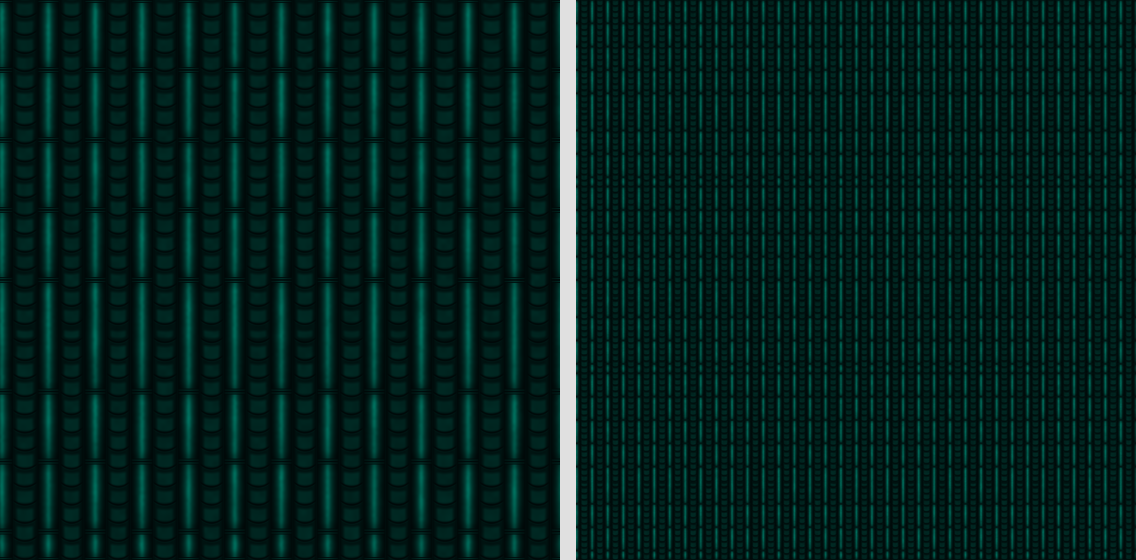
Left, the tile; right, the same tile 3 across and 3 down.
Write a Shadertoy shader that draws this pattern.

```glsl
// Dark teal tiled roof: glossy ringed tubes between columns of overlapping scales.

const float COLUMNS = 12.0;        // tube and scale columns across
const float SCALE_ROWS = 31.0;     // scales down each column
const float SHORT_ROW = 18.0;      // row with a squeezed scale
const int JOINTS = 8;              // ring joints down each tube
const float JOINT_SHIFT = 0.0742;  // extra drop of the lower joints
const float TUBE_OFFSET = 0.035;   // in column pitches
const float TUBE_HALF = 0.21;
const float SCALE_HALF = 0.23;
const float GAP_SHADE = 0.035;
const float JITTER = 0.03;
const vec3 TINT = vec3(0.0, 1.0, 0.83);
const vec3 AMBIENT = vec3(0.0, 0.002, 0.006);

float hash(vec2 p) {
    return fract(sin(dot(p, vec2(127.1, 311.7))) * 43758.545);
}

// Value noise that wraps after a whole number of cells
float noise(vec2 uv, vec2 cells) {
    vec2 p = uv * cells, i = floor(p), f = fract(p);
    f = f * f * (3.0 - 2.0 * f);
    vec2 a = mod(i, cells), b = mod(i + 1.0, cells);
    return mix(mix(hash(a), hash(vec2(b.x, a.y)), f.x),
               mix(hash(vec2(a.x, b.y)), hash(b), f.x), f.y);
}

float bell(float x, float width) {
    x /= width;
    return exp(-x * x);
}

float roundBox(vec2 p, vec2 halfSize, float radius) {
    vec2 q = abs(p) - halfSize + radius;
    return length(max(q, 0.0)) + min(max(q.x, q.y), 0.0) - radius;
}

// Distances down from the joint above and up from the joint below
vec2 jointSpan(float down) {
    vec2 span = vec2(1.0);
    for (int k = 0; k < JOINTS; k++) {
        float joint = float(k) / float(JOINTS) + (k > 4 ? JOINT_SHIFT : 0.0);
        span = min(span, fract(vec2(down - joint, joint - down)));
    }
    return span;
}

float tubeShade(float x, float down, vec2 uv) {
    vec2 span = jointSpan(down);
    float d = min(span.x, span.y);
    float along = span.x / (span.x + span.y);

    // Rounded body with a narrow highlight
    float shade = 0.03 + 0.22 * bell(x, 0.13) + 0.12 * bell(x, 0.05);
    shade *= mix(1.06, 0.84, smoothstep(0.4, 1.0, along));
    shade *= mix(0.72, 1.0, smoothstep(0.004, 0.022, d));

    // Worn glaze
    shade *= 0.87 + 0.18 * noise(uv, vec2(48.0, 40.0))
                  + 0.10 * noise(uv, vec2(144.0, 150.0));

    // Two raised lines with dark grooves
    float ring = 1.0 - smoothstep(0.0042, 0.0064, d);
    float ridge = bell(d - 0.0026, 0.0013);
    float ringShade = 0.03 + ridge * (0.05 + 0.10 * bell(x, 0.14));
    return mix(shade, ringShade, ring * 0.9);
}

float scaleShade(float x, float down, float column, vec2 uv) {
    float y = down * SCALE_ROWS - 0.08;
    float row = mod(floor(y), SCALE_ROWS);
    float pitch = COLUMNS / SCALE_ROWS;
    vec2 p = vec2(x, (fract(y) - 0.45) * pitch);
    float variation = hash(vec2(column, row));

    // Soft body, bowed downward
    float squeeze = row == SHORT_ROW ? 0.6 : 1.0;
    vec2 halfSize = vec2(0.175, (0.135 + 0.015 * variation) * squeeze);
    float body = roundBox(p + vec2(0.0, 0.9 * x * x), halfSize, 0.06);
    float shade = mix(0.07, 0.135 + 0.02 * variation,
                      1.0 - smoothstep(-0.055, 0.03, body));

    // Curved lip: dark groove over a faint lit rim
    float lip = p.y - 0.185 + 1.6 * x * x;
    shade *= 1.0 - 0.55 * bell(lip + 0.025, 0.022);
    shade += 0.018 * bell(lip - 0.006, 0.014);
    return shade * (0.92 + 0.16 * noise(uv, vec2(96.0, 93.0)));
}

void mainImage(out vec4 fragColor, in vec2 fragCoord) {
    vec2 uv = fragCoord / iResolution.xy;
    float down = 1.0 - uv.y;
    float across = uv.x * COLUMNS - TUBE_OFFSET;

    // Tubes sit on whole pitches, scales halfway between
    float tubeId = mod(floor(across + 0.5), COLUMNS);
    float scaleId = mod(floor(across), COLUMNS);
    float tubeX = fract(across + 0.5) - 0.5
                + JITTER * (hash(vec2(tubeId, 7.0)) - 0.5);
    float scaleX = fract(across) - 0.5;
    scaleX *= 1.0 + 4.0 * JITTER * (hash(vec2(scaleId, 3.0)) - 0.5);

    float tube = 1.0 - smoothstep(TUBE_HALF - 0.02, TUBE_HALF + 0.03, abs(tubeX));
    float scales = 1.0 - smoothstep(SCALE_HALF - 0.05, SCALE_HALF + 0.03, abs(scaleX));

    // Thin lit edges in the gaps
    float shade = GAP_SHADE + 0.015 * bell(abs(tubeX) - TUBE_HALF - 0.035, 0.012);
    shade = mix(shade, scaleShade(scaleX, down, scaleId, uv), scales);
    shade = mix(shade, tubeShade(tubeX, down, uv), tube);

    fragColor = vec4(AMBIENT + TINT * shade, 1.0);
}
```
